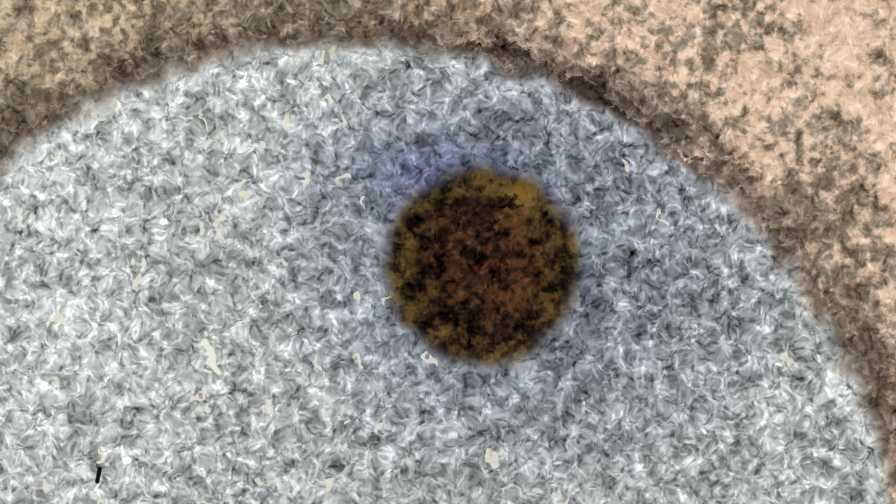
Give the GLSL for this texture, as a WebGL 2 fragment shader.

```glsl
#version 300 es
precision highp float;

uniform vec2 u_resolution;
out vec4 outColor;

vec2 hash2(vec2 cell) {
    vec3 q = fract(cell.xyx * vec3(0.1031, 0.1030, 0.0973));
    q += dot(q, q.yzx + 33.33);
    return fract((q.xx + q.yz) * q.zy);
}

float noise(vec2 p) {
    vec2 i = floor(p);
    vec2 f = fract(p);
    f = f * f * (3.0 - 2.0 * f);
    float low = mix(hash2(i).x, hash2(i + vec2(1, 0)).x, f.x);
    float high = mix(hash2(i + vec2(0, 1)).x, hash2(i + vec2(1, 1)).x, f.x);
    return mix(low, high, f.y);
}

float fbm(vec2 p) {
    float sum = 0.0;
    float weight = 0.5;
    for (int i = 0; i < 4; i++) {
        sum += weight * noise(p);
        p = mat2(1.6, 1.2, -1.2, 1.6) * p + 17.3;
        weight *= 0.5;
    }
    return sum / 0.9375;
}

float segment(vec2 p, vec2 a, vec2 b) {
    vec2 ab = b - a;
    return length(p - a - ab * clamp(dot(p - a, ab) / dot(ab, ab), 0.0, 1.0));
}

// Short crystals at random angles, each lighter or darker than its bed
float fibres(vec2 p, float halfLength, float width) {
    vec2 cell = floor(p);
    float tone = 0.0;
    for (int y = -1; y <= 1; y++) {
        for (int x = -1; x <= 1; x++) {
            vec2 id = cell + vec2(x, y);
            vec2 seed = hash2(id);
            vec2 style = hash2(id + 71.7);
            float angle = 6.2832 * style.x;
            vec2 reach = halfLength * vec2(cos(angle), sin(angle));
            float dist = segment(p, id + seed - reach, id + seed + reach);
            tone += (style.y * 2.0 - 1.0) * (1.0 - smoothstep(width * 0.3, width, dist));
        }
    }
    return clamp(tone, -1.2, 1.2);
}

float glow(vec2 p, vec2 centre, vec2 size) {
    vec2 q = (p - centre) / size;
    return exp(-dot(q, q));
}

// Irregular pale chips, present in only some cells
float flakes(vec2 p, float scale, float share) {
    vec2 q = p * scale + 0.9 * vec2(noise(p * 65.0), noise(p * 65.0 + 40.0));
    vec2 id = floor(q);
    vec2 seed = hash2(id + 9.0);
    vec2 offset = fract(q) - 0.3 - 0.4 * seed;
    float shape = length(offset * vec2(1.0, 0.75)) - 0.12 - 0.12 * seed.y;
    return step(hash2(id + 53.0).x, share) * (1.0 - smoothstep(-0.05, 0.06, shape));
}

vec3 stoneColor(vec2 p, float grain, float rimDist) {
    float shade = glow(p, vec2(1.18, 0.54), vec2(0.40, 0.38));
    float left = 1.0 - smoothstep(0.1, 0.85, p.x);
    float value = 0.67 + 0.06 * left - 0.14 * shade + 0.07 * exp(rimDist / 0.06);
    value += 1.12 * grain + 0.12 * (fbm(p * 9.0) - 0.5);
    vec3 color = value * mix(vec3(0.985, 1.01, 1.0), vec3(0.97, 1.0, 1.04), shade);
    float halo = glow(p, vec2(0.95, 0.48), vec2(0.27, 0.27));
    float violet = glow(p, vec2(0.86, 0.66), vec2(0.17, 0.075));
    color *= mix(vec3(1), vec3(0.76, 0.78, 0.86), halo);
    color *= mix(vec3(1), vec3(0.77, 0.78, 0.92), violet);
    float chipShare = mix(0.13, 0.025, smoothstep(0.65, 1.1, p.x));
    return mix(color, vec3(0.91, 0.90, 0.82), 0.8 * flakes(p, 25.0, chipShare));
}

vec3 groundColor(vec2 p, vec2 fromCentre, float grain, float rimDist) {
    float mottle = fbm(p * 12.0 + 5.0);
    float fine = fbm(p * 65.0 + 31.0);
    float d = max(rimDist, 0.0);
    vec3 sand = mix(vec3(0.80, 0.71, 0.59), vec3(0.89, 0.77, 0.67), smoothstep(0.5, 1.3, p.x));
    vec3 color = sand + 0.5 * grain;
    float wear = 0.45 * mottle + 0.55 * fine + 0.17 * exp(-pow(d / 0.19, 2.0));
    float dirt = smoothstep(0.46, 0.72, wear);
    color = mix(color, vec3(0.46, 0.42, 0.36) + 0.75 * grain, 0.85 * dirt);
    // Dark streaks follow the rim
    float angle = atan(fromCentre.x, fromCentre.y);
    float streak = fbm(vec2(angle * 26.0, rimDist * 75.0 + 2.0 * mottle));
    float strength = 0.45 + 0.48 * exp(-pow((angle - 0.40) / 0.30, 2.0));
    float band = strength * exp(-pow((d - 0.015) / 0.065, 2.0)) * smoothstep(0.2, 0.65, streak + 0.1);
    return mix(color, vec3(0.23, 0.18, 0.155) + 0.6 * grain, band);
}

vec3 spotColor(vec2 p, float grain, float radius) {
    float clump = 0.5 * fbm(p * 32.0 + 12.0) + 0.5 * fbm(p * 75.0 + 4.0);
    vec3 rust = mix(vec3(0.30, 0.19, 0.12), vec3(0.34, 0.27, 0.14), smoothstep(0.08, 0.18, radius));
    vec3 color = mix(vec3(0.10, 0.065, 0.05), rust, smoothstep(0.34, 0.65, clump));
    color += grain * vec3(0.42, 0.33, 0.22);
    float ochre = glow(p, vec2(1.025, 0.615), vec2(0.045, 0.04));
    ochre *= smoothstep(0.4, 0.6, fbm(p * 45.0 + 3.0) + 0.05);
    ochre = max(ochre, 0.4 * flakes(p + 3.0, 32.0, 0.10));
    return mix(color, vec3(0.58, 0.45, 0.21), 0.8 * ochre);
}

void main() {
    vec2 p = gl_FragCoord.xy / u_resolution.y;
    vec2 warped = p + 0.012 * (vec2(noise(p * 40.0), noise(p * 40.0 + 90.0)) - 0.5);
    float grain = 0.14 * fibres(warped * 54.0, 0.5, 0.30)
                + 0.14 * fibres(warped * 96.0 + 20.0, 0.45, 0.38)
                + 0.50 * (fbm(warped * 48.0) - 0.5);

    // Large pale disc on sandy ground
    vec2 fromCentre = p - vec2(0.683, -0.192);
    float rimDist = length(fromCentre) - 1.10 + 0.05 * (fbm(p * 26.0) - 0.5) + 0.04 * grain;
    vec3 stone = stoneColor(p, grain, min(rimDist, 0.0));
    vec3 ground = groundColor(p, fromCentre, grain, rimDist);
    vec3 color = mix(stone, ground, smoothstep(-0.022, 0.026, rimDist));

    // Brown spot with a soft border
    float radius = length((p - vec2(0.956, 0.472)) * vec2(1.0, 0.98));
    float border = radius + 0.022 * (fbm(p * 30.0 + 8.0) - 0.5) - 0.035 * grain;
    color = mix(color, spotColor(p, grain, radius), 1.0 - smoothstep(0.168, 0.208, border));

    // Pale scratch and small dark nick
    float scratch = segment(warped, vec2(0.408, 0.325), vec2(0.435, 0.262));
    color = mix(color, vec3(0.93, 0.92, 0.86), 1.0 - smoothstep(0.004, 0.009, scratch));
    float nick = segment(p, vec2(0.198, 0.070), vec2(0.193, 0.045));
    color = mix(color, vec3(0.07), 1.0 - smoothstep(0.002, 0.006, nick));
    outColor = vec4(clamp(color, 0.0, 1.0), 1.0);
}
```
